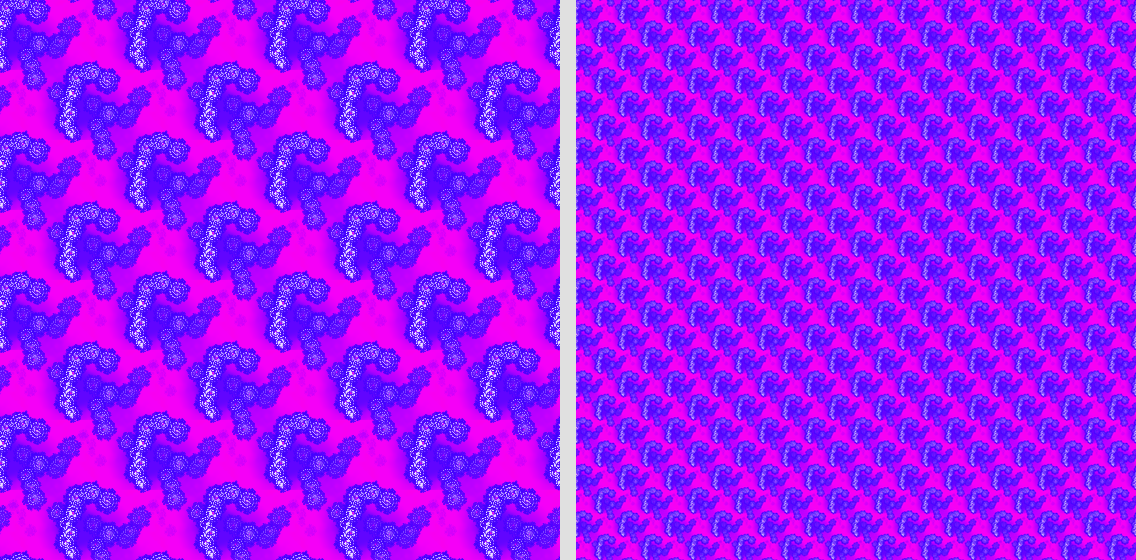
Left: one tile. Right: repeated 3 by 3.
Reproduce this pattern procedurally as a three.js fragment shader.

```glsl
// Half-drop repeat of fractal violet coral with sparkling spirals on magenta.
varying vec2 vUv;

const float TAU = 6.28319;

// Offset to the closest copy on the diamond lattice spanned by (1,1) and (1,-1)
vec2 nearest(vec2 d) {
  vec2 k = vec2(d.x + d.y, d.x - d.y) * 0.5;
  k -= floor(k + 0.5);
  return vec2(k.x + k.y, k.x - k.y);
}

float hash(vec2 cell) {
  vec3 q = fract(cell.xyx * vec3(0.1031, 0.1030, 0.0973));
  q += dot(q, q.yzx + 33.33);
  return fract((q.x + q.y) * q.z);
}

// Value noise that wraps with the lattice; n is a power of two
float noise(vec2 p, float n) {
  vec2 i = floor(p * n), f = fract(p * n);
  f = f * f * (3.0 - 2.0 * f);
  vec2 e = vec2(1.0, 0.0);
  float a = hash(nearest(i / n) * n), b = hash(nearest((i + e.xy) / n) * n);
  float c = hash(nearest((i + e.yx) / n) * n), d = hash(nearest((i + e.xx) / n) * n);
  return mix(mix(a, b, f.x), mix(c, d, f.x), f.y);
}

// Distance to a disc ringed by ever smaller discs
float rosette(vec2 d, float r, float turn) {
  float dist = length(d) - r * 0.55;
  for (int i = 0; i < 3; i++) {
    float sector = TAU / 7.0;
    float a = atan(d.y, d.x) + turn;
    a = mod(a, sector) - sector * 0.5;
    d = length(d) * vec2(cos(a), sin(a)) - vec2(r * 0.76, 0.0);
    r *= 0.4;
    dist = min(dist, length(d) - r * 0.6);
  }
  return dist;
}

// Dots strung along a logarithmic spiral
float spiralDots(vec2 d, float r) {
  float len = max(length(d), 0.001);
  float a = atan(d.y, d.x) / TAU;
  float arm = abs(fract(a + 1.5 * log2(len / r)) - 0.5);
  float bead = abs(fract(a * 17.0) - 0.5);
  float ring = smoothstep(0.12, 0.25, len / r) * (1.0 - smoothstep(0.7, 0.9, len / r));
  return ring * (1.0 - smoothstep(0.1, 0.24, arm)) * (1.0 - smoothstep(0.18, 0.38, bead));
}

// Five rosettes along a curve; field holds depth, dots and heat
void branch(inout vec3 field, vec2 p, vec2 a, vec2 b, vec2 c, float r, float opacity, float heat) {
  for (int i = 0; i < 5; i++) {
    float t = float(i) / 4.0;
    vec2 center = mix(mix(a, b, t), mix(b, c, t), t);
    center.x += 0.035 * cos(float(i) * 0.5 * TAU);
    float size = r * (0.85 + 0.3 * fract(float(i) * 0.618 + 0.3));
    vec2 d = nearest(p - center);
    float len = length(d) / size;
    float edge = rosette(d, size, float(i) * 1.3 + r * 9.0);
    float body = (1.0 - smoothstep(-0.008, 0.008, edge)) * opacity;
    float depth = mix(0.96, 0.79, smoothstep(0.0, 0.06, -edge));
    field.x = mix(field.x, max(field.x, depth), body);
    field.x *= mix(1.0, smoothstep(0.03, 0.16, len), min(heat * 1.2, 1.0));
    field.y = max(field.y, spiralDots(d, size) * heat);
    field.z = max(field.z, heat * (1.0 - smoothstep(0.25, 0.85, len)));
  }
}

vec3 ramp(float t) {
  vec3 c = mix(vec3(1.0, 0.0, 0.86), vec3(0.96, 0.0, 0.97), smoothstep(0.0, 0.16, t));
  c = mix(c, vec3(0.73, 0.0, 1.0), smoothstep(0.18, 0.48, t));
  c = mix(c, vec3(0.38, 0.02, 1.0), smoothstep(0.45, 0.76, t));
  return mix(c, vec3(0.23, 0.0, 1.0), smoothstep(0.83, 1.0, t));
}

void main() {
  // Four repeats across, eight staggered rows
  vec2 p = vUv * 8.0 - vec2(1.0, 0.0);
  vec2 q = p + 0.035 * (vec2(noise(p, 8.0), noise(p + 0.5, 16.0)) - 0.5);

  // Soft haze, cut off in a flat line at the foot of the stem
  vec2 s = nearest(p - vec2(0.0, 0.5));
  float stemHaze = exp(-7.0 * s.x * s.x - 4.0 * s.y * s.y) * smoothstep(-0.51, -0.49, s.y);
  vec2 h = nearest(p - vec2(0.5, 0.33));
  float sideHaze = exp(-7.0 * dot(h, h));
  float cloud = noise(q, 8.0) * 0.6 + noise(q, 16.0) * 0.4;
  float depth = 0.06 + 0.08 * cloud + 0.62 * stemHaze + (0.42 + 0.2 * cloud) * sideHaze;
  vec3 field = vec3(depth, 0.0, 0.0);

  // Faint sprigs, side foliage, left arm, crown and stem
  branch(field, q, vec2(0.16, -0.2), vec2(0.26, -0.3), vec2(0.4, -0.58), 0.07, 0.22, 0.0);
  branch(field, q, vec2(0.3, 0.5), vec2(0.9, 0.1), vec2(0.96, 0.6), 0.14, 0.85, 0.3);
  branch(field, q, vec2(-0.22, 0.68), vec2(-0.85, 1.06), vec2(-0.46, 1.38), 0.13, 0.9, 0.6);
  branch(field, q, vec2(0.02, 0.72), vec2(0.22, 1.14), vec2(0.5, 0.84), 0.15, 1.0, 0.75);
  branch(field, q, vec2(0.0, 0.1), vec2(-0.06, 0.4), vec2(0.0, 0.66), 0.13, 1.0, 1.0);

  // Bright flecks gather where the coral is hottest
  float grain = noise(q, 32.0) * 0.65 + noise(q + 0.25, 16.0) * 0.35;
  float fleck = smoothstep(0.53, 0.66, grain) * smoothstep(0.45, 0.95, field.z);
  float halo = field.z * smoothstep(0.35, 0.6, grain);
  vec3 color = mix(ramp(field.x), vec3(0.5, 0.24, 1.0), 0.55 * halo);
  color = mix(color, vec3(0.93, 0.88, 1.0), clamp(max(field.y, fleck), 0.0, 1.0));
  gl_FragColor = vec4(color, 1.0);
}
```
